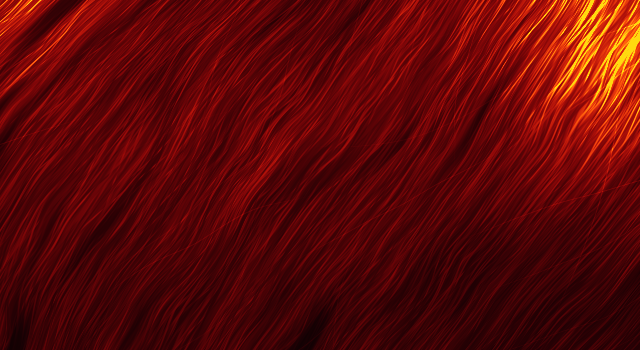
Give the GLSL for this texture, as a WebGL 2 fragment shader.

```glsl
#version 300 es
precision highp float;
// Glossy red fur: layered fine strands sweeping up to the right, lit at the upper corners.
uniform vec2 u_resolution;
out vec4 fragColor;

float hash(vec2 p) {
    vec3 h = fract(p.xyx * 0.1031);
    h += dot(h, h.yzx + 33.33);
    return fract((h.x + h.y) * h.z);
}

float noise(vec2 p) {
    vec2 cell = floor(p), f = fract(p);
    f = f * f * (3.0 - 2.0 * f);
    float low = mix(hash(cell), hash(cell + vec2(1, 0)), f.x);
    float high = mix(hash(cell + vec2(0, 1)), hash(cell + 1.0), f.x);
    return mix(low, high, f.y);
}

mat2 rotation(float angle) {
    float c = cos(angle), s = sin(angle);
    return mat2(c, s, -s, c);
}

// Fur coordinates: x across the strands, y along them.
vec2 furFlow(vec2 p) {
    float side = p.x / 1.83;
    float lean = mix(0.35, 0.8, side) + mix(0.22, -0.2, side) * p.y;
    return vec2(0.8 * p.x - p.y * lean, 0.58 * p.x + 0.8 * p.y);
}

// Tapered curved hairs, one per column: x is shade, y is coverage.
vec2 hairs(vec2 q, float columns, float segments, float halfWidth, float seed) {
    float x = q.x * columns;
    float blur = 0.6 * columns / u_resolution.y;
    vec2 result = vec2(0.0);
    for (int k = -2; k <= 2; k++) {
        float column = floor(x) + float(k);
        float along = q.y * segments + 7.0 * hash(vec2(column, seed));
        vec2 id = vec2(column + 31.0 * seed, floor(along));
        float t = fract(along) - 0.5;
        float shade = hash(id + 5.3);
        float center = column + 0.2 + 0.6 * hash(id + 11.7);
        center += 2.0 * t * (hash(id + 23.1) - 0.5);
        center += (4.0 * t * t - 0.5) * (hash(id + 41.9) - 0.5);
        float taper = smoothstep(0.5, 0.2, abs(t) + 0.0001);
        float width = halfWidth * columns * (0.6 + 0.4 * taper);
        float edge = abs(x - center) - width;
        float cover = taper * (1.0 - smoothstep(-blur, blur, edge));
        result = mix(result, vec2(shade, 1.0), cover);
    }
    return vec2(result.x / max(result.y, 0.001), result.y);
}

// Broad light: dim below, glowing at both upper corners.
float lighting(vec2 p, vec2 q) {
    float base = 0.27 + 0.15 * smoothstep(0.0, 0.7, p.y);
    base -= 0.08 * smoothstep(0.9, 1.8, p.x) * (1.0 - p.y);
    float leftGlow = 1.0 - smoothstep(-0.52, -0.15, q.x);
    vec2 d = (p - vec2(1.78, 0.92)) / vec2(0.38, 0.34);
    return base + 0.38 * leftGlow + 0.72 * exp(-dot(d, d));
}

void main() {
    vec2 p = gl_FragCoord.xy / u_resolution.y;
    vec2 q = furFlow(p);
    float light = lighting(p, q);
    q.x += 0.05 * (noise(p * 2.6) - 0.5) + 0.02 * (noise(p * 7.0 + 9.0) - 0.5);

    // Soft undercoat with clumps and dark gaps
    float clump = 0.5 * noise(q * vec2(13, 2.2)) + 0.5 * noise(q * vec2(34, 3.5) + 17.0);
    float fine = noise(q * vec2(100, 5) + 40.0);
    float gap = smoothstep(0.12, 0.42, clump);
    float tone = light * (0.3 + 0.65 * clump + 0.35 * (fine - 0.3));

    // Overlapping layers of strands at slightly different angles
    for (int i = 0; i < 8; i++) {
        float layer = float(i) + 1.0;
        float turn = 0.32 * (hash(vec2(layer, 3.7)) - 0.5);
        vec2 s = rotation(turn) * q;
        s.x += 0.03 * (noise(p * 3.0 + layer * 13.0) - 0.5);
        vec2 hair = hairs(s, 48.0 + 5.0 * layer, 2.0 + 0.2 * layer, 0.0019, layer);
        float strand = light * (0.5 + 1.1 * hair.x * hair.x) * (0.7 + 0.6 * clump);
        tone = mix(tone, strand, 0.72 * hair.y * mix(0.35, 1.0, gap));
    }
    tone *= mix(0.55, 1.05, gap);

    // Sparse stray hairs crossing the coat
    for (int i = 0; i < 2; i++) {
        vec2 s = rotation(0.4 - 0.65 * float(i)) * q;
        vec2 stray = hairs(s, 6.0, 1.3, 0.0012, 20.0 + float(i));
        tone += 0.4 * light * stray.y * stray.x;
    }

    // Deep red through orange to gold
    tone = clamp(tone, 0.06, 1.2);
    float green = 0.03 * tone + 0.33 * pow(tone, 5.0);
    fragColor = vec4(min(tone, 1.0), green, 0.01 + 0.04 * tone, 1.0);
}
```
